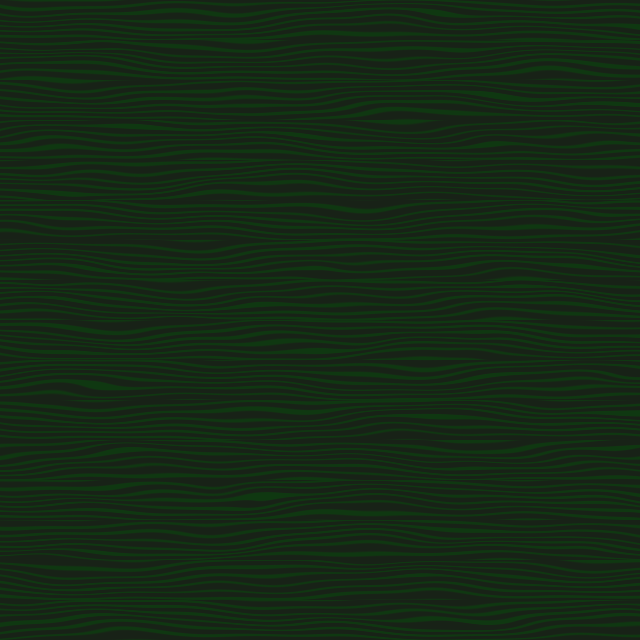
This texture is drawn by a three.js fragment shader. Its source:

```glsl
// Dark green wood grain: fine wavy horizontal lines with tapering lens-shaped swellings.
varying vec2 vUv;

const float BANDS = 16.0;
const float ROWS = 6.0; // grain lines per band

float hash(vec2 p) {
  return fract(sin(dot(p, vec2(127.1, 311.7))) * 43758.545);
}

// Layered sines: vertical shift of the grain, in rows
float wave(float x, float row, float band) {
  float a = 6.283 * hash(vec2(band, 1.3));
  float b = 6.283 * hash(vec2(band, 2.7));
  float c = 6.283 * hash(vec2(band, 4.1));
  return 0.85 * sin(x * 7.3 + a + row * 0.22)
       + 0.50 * sin(x * 17.0 + b - row * 0.38)
       + 0.20 * sin(x * 37.0 + c + row * 0.55);
}

// Stretches (or pinches) rows around one scattered centre per cell.
// Returns the row shift in x and the change of row density in y.
vec2 swell(float x, float row, float band, float cells, float minPower, float maxPower) {
  vec2 total = vec2(0.0);
  float cell = floor(x * cells);
  for (int i = -1; i <= 1; i++) {
    vec2 id = vec2(cell + float(i), band * 3.0 + cells * 17.0);
    float centreX = (id.x + 0.2 + 0.6 * hash(id)) / cells;
    float centreRow = floor(hash(id + 5.2) * 4.0) + 1.5;
    float power = mix(minPower, maxPower, hash(id + 9.4));
    float halfLength = mix(0.035, 0.085, hash(id + 3.8));
    float along = (x - centreX) / halfLength;
    float across = row - centreRow;
    float q = across * across / 1.7;
    float amount = power * exp(-along * along - q);
    total -= amount * vec2(across, 1.0 - 2.0 * q);
  }
  return total;
}

void main() {
  // Each band carries its own flow, cut off at the band borders
  float y = vUv.y * BANDS;
  float band = floor(y);
  float height = fract(y);
  float x = vUv.x + 0.03 * sin(vUv.y * 23.0);
  float row = height * ROWS;
  float freedom = mix(0.4, 1.0, sin(height * 3.1416));
  row += freedom * wave(x, row, band);

  // Swollen green lenses, then pinched spots
  vec2 bulge = swell(x, row, band, 3.3, 0.1, 0.78);
  row += bulge.x;
  vec2 pinch = swell(x, row, band, 4.7, -0.9, 0.1);
  row += pinch.x;
  float density = max((1.0 + bulge.y) * (1.0 + pinch.y), 0.2);

  // Line thickness drifts along every row
  float line = floor(row);
  float seed = hash(vec2(line, band + 31.0));
  float drift = sin(x * (6.0 + 7.0 * seed) + seed * 40.0);
  float halfWidth = 0.175 + 0.04 * drift + 0.05 * (seed - 0.5);

  // Smooth edge, kept equally sharp in stretched and squeezed grain
  float soft = 0.1 * density;
  float d = abs(fract(row) - 0.5);
  float grain = 1.0 - smoothstep(halfWidth - soft, halfWidth + soft, d);

  vec3 darkWood = vec3(0.095, 0.135, 0.09);
  vec3 greenGrain = vec3(0.06, 0.22, 0.067);
  gl_FragColor = vec4(mix(darkWood, greenGrain, grain), 1.0);
}
```
